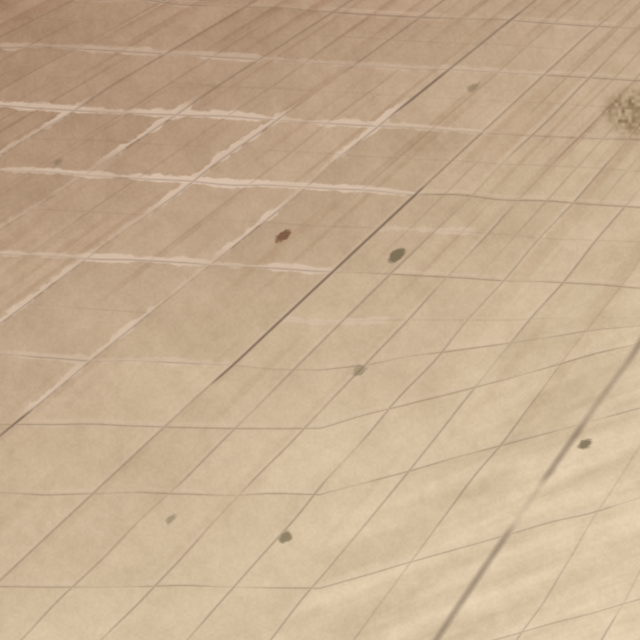
A WebGL 2 fragment shader for this texture:

```glsl
#version 300 es
precision highp float;
// Sunlit sandstone paving in perspective, with worn pale mortar, dark cracks and stains.
uniform vec2 u_resolution;
out vec4 fragColor;

float hash(vec2 p) {
  p = fract(p * vec2(0.1031, 0.1137));
  p += dot(p, p.yx + 33.3);
  return fract((p.x + p.y) * p.x * 17.0);
}

float noise(vec2 p) {
  vec2 i = floor(p), f = fract(p);
  f = f * f * (3.0 - 2.0 * f);
  return mix(mix(hash(i), hash(i + vec2(1, 0)), f.x),
             mix(hash(i + vec2(0, 1)), hash(i + vec2(1, 1)), f.x), f.y);
}

float fbm(vec2 p) {
  float sum = 0.0, amp = 0.5;
  for (int i = 0; i < 4; i++) {
    sum += amp * noise(p);
    p = p * 2.03 + 17.0;
    amp *= 0.5;
  }
  return sum;
}

float stroke(float d, float halfWidth, float blur) {
  blur += 0.5 / u_resolution.y;
  return 1.0 - smoothstep(halfWidth - blur, halfWidth + blur, abs(d));
}

// Mask that is one between lo and hi
float band(float v, float lo, float hi) {
  return smoothstep(lo - 0.015, lo + 0.015, v) * (1.0 - smoothstep(hi - 0.015, hi + 0.015, v));
}

// Height of joint n, measured from the top; near rows bend up at the right
float rowHeight(float n, float x) {
  float y = 0.07 + 0.0875 * n + 0.0047 * n * n + 0.06 * exp(-0.8 * (n - 4.2) * (n - 4.2));
  float bend = 0.28 * smoothstep(3.0, 4.6, n) * max(x - 0.5, 0.0);
  return y + x * mix(0.055, 0.005, smoothstep(3.5, 5.5, n)) - bend;
}

void main() {
  vec2 p = gl_FragCoord.xy / u_resolution;
  p.y = 1.0 - p.y;
  float up = 1.0 - p.y;

  // Column coordinate: slanted joints converge towards the upper right
  float lane = (p.x - 1.03 * up) / (1.0 - 0.5 * up);
  float u = (lane + 0.1) / (lane < -0.1 ? 0.29 : 0.13);
  float wear = fbm(p * vec2(16, 22));
  float ragged = fbm(p * 65.0) - 0.47;
  float leftSide = 1.0 - smoothstep(-0.11, -0.08, lane);

  // Broad light from the brown far left to the pale near right
  float light = smoothstep(-0.05, 0.85, 0.35 * p.x + 0.65 * p.y + 0.16 * (fbm(p * 4.0) - 0.47));
  vec3 color = mix(vec3(0.66, 0.54, 0.44), vec3(0.85, 0.77, 0.65), light);

  float pale = 0.0, dark = 0.0, tileRow = -2.0;

  // Cross joints; odd steps are short half rows
  for (int i = -2; i <= 17; i++) {
    float n = 0.5 * float(i);
    bool whole = i % 2 == 0;
    float d = p.y - rowHeight(n, p.x) + 0.005 * (noise(vec2(p.x * 14.0, n * 7.0)) - 0.5);
    if (whole && d > 0.0) tileRow = n;
    float broken = smoothstep(0.2, 0.6, noise(vec2(p.x * 11.0, n * 9.0 + 3.0)));
    float mortar = leftSide * exp(-0.2 * (n - 2.0) * (n - 2.0));
    if (!whole) mortar = n > 2.0 && n < 4.0 ? 0.6 * band(lane, -0.1, 0.12) : 0.0;
    float width = 0.0035 + 0.0025 * broken + 0.009 * ragged;
    pale = max(pale, mortar * (0.65 + 0.35 * broken) * stroke(d, width, 0.0015));
    if (whole) {
      pale = max(pale, 0.3 * broken * stroke(d + 0.004, 0.002, 0.002));
      dark = max(dark, (0.15 + 0.2 * broken) * stroke(d - 0.002, 0.0007, 0.0018));
    } else if (n < 4.0) {
      dark = max(dark, 0.12 * broken * stroke(d, 0.0006, 0.0018));
    }
  }

  // Slanted joints, with thin half-step seams among the far tiles
  float k = round(u * 2.0) * 0.5;
  bool wholeLane = fract(k) < 0.25;
  float base = -0.1 + k * (k < 0.0 ? 0.29 : 0.13);
  float slant = 1.03 - 0.5 * base;
  float d = (p.x - base - slant * up) / length(vec2(1.0, slant));
  d += 0.005 * (noise(vec2(p.y * 16.0, k * 5.0)) - 0.5);
  float broken = smoothstep(0.25, 0.65, noise(vec2(p.y * 14.0, k * 11.0)));
  float seam = wholeLane ? 0.16 + 0.2 * broken : 0.2 * broken * (1.0 - smoothstep(0.3, 0.5, p.y));
  dark = max(dark, seam * stroke(d, 0.001, 0.002));
  if (wholeLane && k < 0.0) {
    float span = band(p.y, 0.16, 0.64);
    float width = 0.0025 + 0.0025 * broken + 0.012 * ragged;
    pale = max(pale, span * (0.3 + 0.55 * broken) * stroke(d + 0.003, width, 0.0015));
  } else if (wholeLane) {
    pale = max(pale, 0.25 * broken * stroke(d + 0.004, 0.002, 0.002));
  }
  float crack = k == 0.0 ? band(p.y, 0.29, 0.6) : 0.0;
  if (k == -1.0) crack = max(band(p.y, 0.02, 0.18), band(p.y, 0.64, 0.72));
  dark = max(dark, (0.45 + 0.3 * broken) * crack * stroke(d, 0.0015, 0.0018));
  if (k == 6.0) dark = max(dark, (0.1 + 0.32 * broken) * (1.0 - smoothstep(0.0, 0.009, abs(d))));

  // Tile tone, weathered streaks, and brushed texture on the near slope
  color += 0.04 * (hash(vec2(floor(u) + 40.0, tileRow + 20.0)) - 0.5) * (1.0 - 0.6 * p.y);
  float streak = noise(vec2(lane * 42.0 + 90.0, p.y * 5.0));
  color -= vec3(0.04, 0.05, 0.05) * smoothstep(0.55, 0.95, streak) * (1.0 - 0.8 * p.y);
  float slope = smoothstep(1.2, 1.6, p.x + p.y);
  float brushed = fbm(vec2(dot(p, vec2(0.93, -0.36)) * 5.0, dot(p, vec2(0.36, 0.93)) * 42.0));
  color += 0.15 * slope * (brushed - 0.47);
  color += 0.05 * (wear - 0.47) + 0.045 * ragged;
  color += 0.025 * (noise(p * 256.0) - 0.5);

  // Mortar and cracks
  color = mix(color, vec3(0.86, 0.77, 0.69), 0.85 * pale);
  color = mix(color, vec3(0.39, 0.32, 0.27), dark);

  // Scattered leaves and oil stains
  for (int i = 0; i < 8; i++) {
    vec2 center = fract(vec2(0.443, 0.368) + float(i % 6) * vec2(-0.176, 0.442));
    center += float(i / 6) * vec2(0.178, 0.03);
    vec2 q = mat2(0.82, 0.57, -0.57, 0.82) * (p - center);
    float size = 0.009 + 0.005 * hash(vec2(i, 4));
    float blot = length(q * vec2(1.0, 1.9)) + 0.02 * ragged;
    float strength = i % 3 == 0 ? 0.7 : i > 5 ? 0.6 : 0.35;
    vec3 stain = i == 0 ? vec3(0.4, 0.25, 0.17) : vec3(0.39, 0.35, 0.26);
    color = mix(color, stain, strength * (1.0 - smoothstep(size - 0.006, size + 0.004, blot)));
  }

  // Loose gravel at the far right edge
  float gravel = 1.0 - smoothstep(0.02, 0.06, length((p - vec2(0.99, 0.175)) * vec2(1.0, 1.3)));
  color -= 0.22 * gravel * noise(p * 190.0);
  fragColor = vec4(color, 1.0);
}
```
